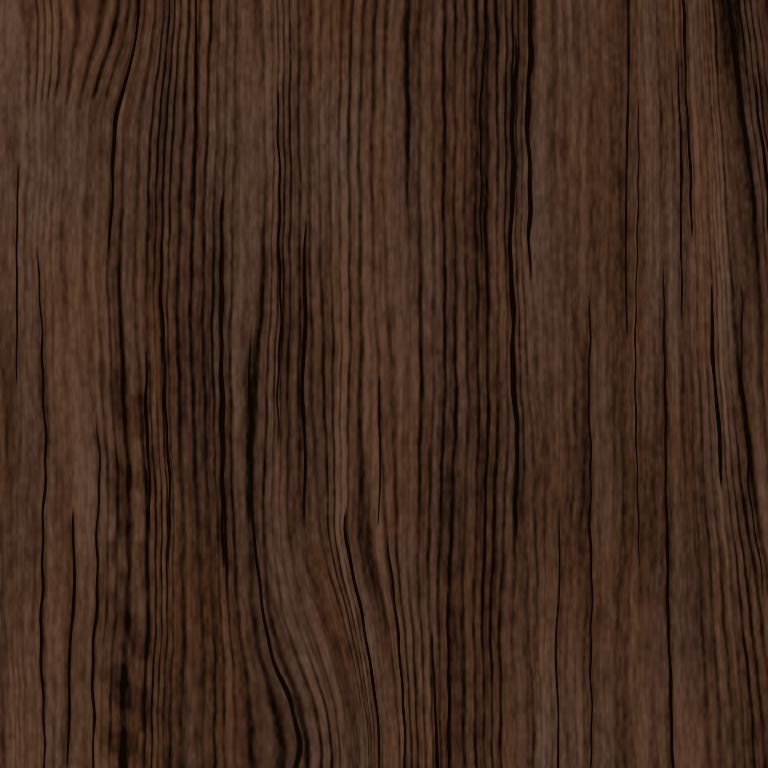
Reproduce this texture procedurally as a Shadertoy shader.

```glsl
float hash(vec2 p) {
    vec3 q = fract(p.xyx * 0.1031);
    q += dot(q, q.yzx + 33.33);
    return fract((q.x + q.y) * q.z);
}

float valueNoise(vec2 p) {
    vec2 cell = floor(p), f = fract(p);
    f = f * f * (3.0 - 2.0 * f);
    float low = mix(hash(cell), hash(cell + vec2(1, 0)), f.x);
    float high = mix(hash(cell + vec2(0, 1)), hash(cell + vec2(1, 1)), f.x);
    return mix(low, high, f.y);
}

// Distance to the nearest scattered point
float cellular(vec2 p) {
    vec2 cell = floor(p);
    float nearest = 2.0;
    for (int j = -1; j <= 1; j++)
    for (int i = -1; i <= 1; i++) {
        vec2 c = cell + vec2(i, j);
        vec2 point = c + vec2(hash(c), hash(c + 57.3));
        nearest = min(nearest, length(p - point));
    }
    return nearest;
}

float band(float x, float lo, float hi, float soft) {
    return smoothstep(lo - soft, lo + soft, x) * (1.0 - smoothstep(hi - soft, hi + soft, x));
}

float bump(float x, float centre, float width) {
    float d = (x - centre) / width;
    return exp(-d * d);
}

float wobble(float y, float seed) {
    return 0.0020 * sin(y * 11.0 + seed) + 0.0008 * sin(y * 37.0 + seed * 2.3)
         + 0.0004 * sin(y * 93.0 + seed * 4.1);
}

// Horizontal coordinate that follows the bending fibres
float grainCoord(vec2 uv) {
    float s = uv.x + wobble(uv.y, uv.x * 9.0);
    s -= 0.065 * (1.0 - smoothstep(0.0, 0.32, uv.y)) * bump(uv.x, 0.42, 0.09);
    s -= 0.035 * smoothstep(0.84, 1.0, uv.y) * bump(uv.x, 0.16, 0.06);
    s += 0.08 * uv.y * smoothstep(0.80, 0.97, uv.x);
    return s + 0.010 * (valueNoise(uv * vec2(7.0, 3.0)) - 0.5);
}

// Uneven growth-ring furrows
float furrows(float s, float y, float count) {
    float drift = 2.6 * valueNoise(vec2(s * 26.0, y * 1.3));
    float wave = 0.5 + 0.5 * sin(6.2832 * (s * count + drift));
    return wave * wave * wave * (0.35 + 1.1 * valueNoise(vec2(s * 60.0, y * 3.5)));
}

// Long tapering splits; x is the split, y its soft shadow
vec2 cracks(float s, float y, float pixel) {
    const float COUNT = 30.0;
    vec2 result = vec2(0);
    for (float i = 0.0; i < COUNT; i++) {
        float size = hash(vec2(i, 3.7));
        float centre = 1.07 * (i + hash(vec2(i, 8.1))) / COUNT;
        float along = (y - hash(vec2(i, 15.9))) / mix(0.10, 0.42, size);
        float taper = max(1.0 - along * along, 0.0);
        float width = mix(0.0007, 0.0028, hash(vec2(i, 21.4))) * sqrt(taper);
        width *= 0.6 + 0.7 * valueNoise(vec2(i * 5.0, y * 28.0));
        float d = abs(s - centre - wobble(y, i * 2.7));
        float split = 1.0 - smoothstep(width - pixel * 0.5, width + pixel, d);
        float shadow = exp(-d / 0.004);
        result = max(result, vec2(split, shadow) * smoothstep(0.0, 0.25, taper));
    }
    return result;
}

vec3 woodColor(float tone, float warmth) {
    const vec3 SOOT = vec3(0.055, 0.025, 0.012);
    const vec3 UMBER = vec3(0.24, 0.15, 0.10);
    const vec3 TAN = vec3(0.37, 0.265, 0.205);
    vec3 color = mix(SOOT, UMBER, clamp(tone * 2.0, 0.0, 1.0));
    color = mix(color, TAN, clamp(tone * 2.0 - 1.0, 0.0, 1.0));
    return color * (1.0 + (warmth - 0.5) * vec3(0.04, -0.05, -0.20));
}

void mainImage(out vec4 fragColor, in vec2 fragCoord) {
    vec2 uv = fragCoord / iResolution.xy;
    float s = grainCoord(uv), y = uv.y;

    // Weathered zones with ragged ends
    float ragged = 0.025 * (valueNoise(vec2(s * 95.0, 2.0)) - 0.5);
    float smoothLeft = band(uv.x, -0.1, 0.14, 0.02) * (1.0 - smoothstep(0.865, 0.875, y + ragged));
    float smoothRight = band(uv.x, 0.70, 0.92, 0.03);
    float roughPatch = band(uv.x, 0.13, 0.20, 0.025) * (1.0 - smoothstep(0.52, 0.54, y + ragged));
    float darkBand = 0.85 * band(uv.x, 0.57, 0.675, 0.025) * (0.65 + 0.35 * y)
                   + bump(s, 1.025, 0.028) * smoothstep(0.15, 0.7, y)
                   + 0.4 * bump(uv.x, 0.79, 0.025) * band(y, 0.4, 0.75, 0.1);

    // Layers of grain from broad to fine
    float broad = valueNoise(vec2(s * 9.0, y * 3.0) + 4.0) - 0.5;
    float streak = valueNoise(vec2(s * 58.0, y * 2.2)) - 0.5;
    float fine = valueNoise(vec2(s * 155.0, y * 6.0)) - 0.5;
    float fibre = 0.45 - cellular(vec2(s * 175.0, y * 26.0));
    float speck = valueNoise(uv * vec2(230.0, 120.0)) - 0.5;
    float fleck = smoothstep(0.35, 0.75, valueNoise(uv * vec2(75.0, 32.0)));

    float calm = max(smoothLeft, smoothRight);
    float tone = 0.68 + 0.32 * broad + 0.30 * streak + 0.34 * fine
               + 0.30 * fibre + 0.20 * speck + 0.05 * smoothRight;
    tone -= mix(0.46, 0.13, calm) * furrows(s, y, 72.0);
    tone -= 0.26 * darkBand + roughPatch * (0.06 + 0.26 * fleck);

    vec2 crack = cracks(s, y, 1.0 / iResolution.x);
    tone -= 0.22 * crack.y;
    tone = mix(tone, -0.1, crack.x);

    float warmth = valueNoise(vec2(s * 24.0, y * 5.0) + 31.0);
    fragColor = vec4(woodColor(tone, warmth), 1.0);
}
```
